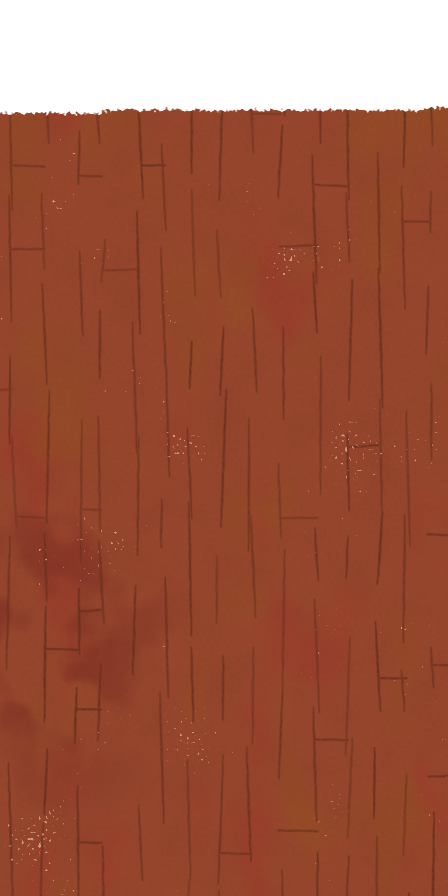
A Shadertoy shader for this texture:

```glsl
#define PAINT_TOP 1.747
#define COLUMN_WIDTH 0.0667
#define ROW_HEIGHT 0.25
#define LINE_WIDTH 0.0028
#define LINE_STRENGTH 0.78
#define RUNG_CHANCE 0.31
#define SPECK_LEVEL 0.62
#define RUST vec3(0.58, 0.27, 0.17)
#define RED vec3(0.60, 0.23, 0.165)
#define OCHRE vec3(0.57, 0.30, 0.14)
#define SHADE vec3(0.50, 0.19, 0.145)
#define LINE_COLOR vec3(0.40, 0.18, 0.11)

float hash(vec2 p) {
    vec3 q = fract(p.xyx * vec3(0.1031, 0.1030, 0.0973));
    q += dot(q, q.yzx + 33.33);
    return fract((q.x + q.y) * q.z);
}

vec2 gradient(vec2 cell) {
    float angle = 6.2832 * hash(cell + 71.0);
    return vec2(cos(angle), sin(angle));
}

float noise(vec2 p) {
    vec2 i = floor(p), f = p - i;
    vec2 u = f * f * f * (f * (f * 6.0 - 15.0) + 10.0);
    vec2 e = vec2(1.0, 0.0);
    float low = mix(dot(gradient(i), f), dot(gradient(i + e), f - e), u.x);
    float high = mix(dot(gradient(i + e.yx), f - e.yx),
                     dot(gradient(i + 1.0), f - 1.0), u.x);
    return mix(low, high, u.y);
}

float fbm(vec2 p) {
    return noise(p) + 0.5 * noise(p * 2.1 + 17.0) + 0.25 * noise(p * 4.3 + 41.0);
}

float segment(vec2 p, vec2 a, vec2 b) {
    vec2 d = b - a;
    return length(p - a - d * clamp(dot(p - a, d) / dot(d, d), 0.0, 1.0));
}

float columnX(float column) {
    return (column + 0.5 + 0.3 * (hash(vec2(column, 5.0)) - 0.5)) * COLUMN_WIDTH;
}

float stroke(float dist, float width, float softness) {
    return 1.0 - smoothstep(width - softness, width + softness, dist);
}

// Upright plank seams with occasional crossing rungs
float seams(vec2 p, float softness) {
    float ink = 0.0;
    vec2 q = p + 0.0016 * vec2(noise(p * 38.0), noise(p * 38.0 + 9.0));
    float home = floor(p.x / COLUMN_WIDTH);
    for (int i = -2; i <= 1; i++) {
        float column = home + float(i);
        float shift = hash(vec2(column, 23.0));
        float row0 = floor(p.y / ROW_HEIGHT - shift);
        for (int j = -1; j <= 1; j++) {
            vec2 id = vec2(column, row0 + float(j)) + 50.0;
            float halfLen = mix(0.045, 0.16, hash(id + 11.0));
            float lean = 0.012 * (hash(id + 29.0) - 0.5);
            float y = (row0 + float(j) + shift + 0.5 + 0.3 * (hash(id) - 0.5)) * ROW_HEIGHT;
            vec2 mid = vec2(columnX(column) + 0.016 * (hash(id + 3.0) - 0.5), y);
            vec2 reach = vec2(lean, halfLen);
            float weight = mix(0.6, 1.0, hash(id + 47.0));
            float along = clamp((q.y - y) / halfLen, -1.0, 1.0);
            float width = LINE_WIDTH * (1.0 - 0.35 * along * along);
            float upright = stroke(segment(q, mid - reach, mid + reach), width, softness);
            ink = max(ink, upright * weight * step(hash(id + 61.0), 0.93));

            // Rung from this seam to the next column
            vec2 start = mid + reach * (1.6 * hash(id + 83.0) - 0.8);
            float tilt = 0.008 * (hash(id + 97.0) - 0.5);
            vec2 end = vec2(columnX(column + 1.0), start.y + tilt);
            float rung = stroke(segment(q, start, end), LINE_WIDTH * 0.85, softness);
            ink = max(ink, rung * weight * step(hash(id + 113.0), RUNG_CHANCE));
        }
    }
    return ink;
}

// Dry, crumbling upper border of the paint
float paintMask(vec2 p, float softness) {
    float top = PAINT_TOP + 0.007 * smoothstep(0.22, 0.25, p.x);
    top += 0.006 * smoothstep(0.93, 0.98, p.x) + 0.004 * noise(vec2(p.x * 9.0, 2.0));
    top += 0.009 * noise(p * 120.0) + 0.004 * noise(p * 47.0);
    return 1.0 - smoothstep(-softness, softness, p.y - top);
}

void mainImage(out vec4 fragColor, in vec2 fragCoord) {
    vec2 p = fragCoord / iResolution.xy * vec2(1.0, 2.0);
    float softness = 0.0008 + 0.7 / iResolution.x;
    float grain = noise(p * 115.0 + 7.0);

    // Mottled rust ground
    vec2 stretched = p * vec2(4.2, 2.6);
    vec3 color = mix(RUST, RED, 0.6 * smoothstep(0.12, 0.6, fbm(stretched + 13.0)));
    color = mix(color, OCHRE, 0.6 * smoothstep(0.12, 0.6, fbm(stretched + 37.0)));
    float corner = 1.0 - smoothstep(0.1, 0.5, length((p - vec2(0.1, 0.58)) * vec2(1.3, 1.0)));
    color = mix(color, SHADE, 0.7 * corner * smoothstep(-0.15, 0.4, fbm(p * 6.0 + 3.0)));
    color *= 1.0 + 0.025 * grain + 0.025 * fbm(p * 9.0 + 61.0);

    // Chalky seams
    float ink = seams(p, softness) * (1.0 + 0.5 * grain);
    color = mix(color, LINE_COLOR, clamp(ink * LINE_STRENGTH, 0.0, 1.0));

    // Clustered flecks of bare ground
    float wear = noise(p * 130.0 + 19.0) + 0.5 * fbm(p * 4.5 + 83.0);
    float fleck = smoothstep(SPECK_LEVEL, SPECK_LEVEL + 0.16, wear);
    color = mix(color, vec3(0.87, 0.68, 0.57), 0.8 * fleck);

    fragColor = vec4(mix(vec3(1.0), color, paintMask(p, softness)), 1.0);
}
```
